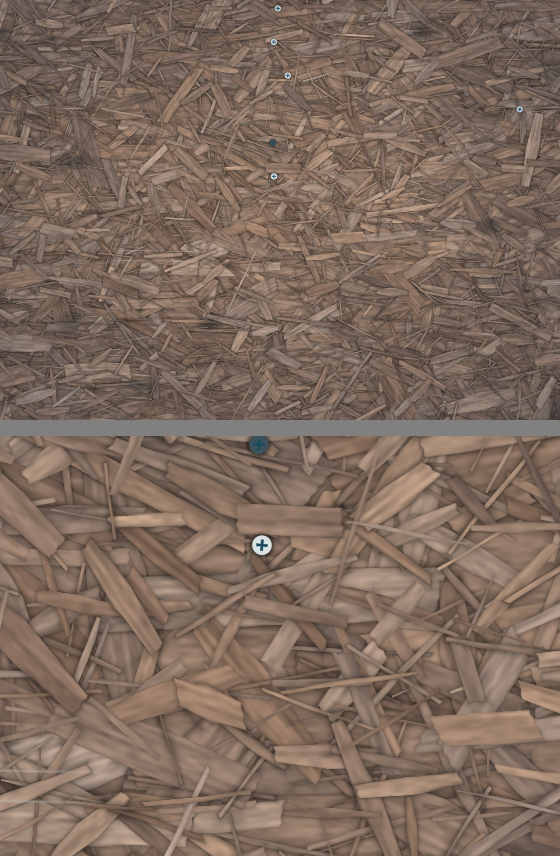
Top, the full canvas; bottom, a detail of the centre.
Write a WebGL 1 fragment shader that draws this texture.

```glsl
precision highp float;
// Weathered strand board: overlapping wood flakes with a few pale screws.
uniform vec2 u_resolution;

vec4 hash4(vec2 p) {
  vec4 q = fract(p.xyxy * vec4(0.1031, 0.1030, 0.0973, 0.1099));
  q += dot(q, q.wzxy + 33.33);
  return fract((q.xxyz + q.yzzw) * q.zywx);
}

float hash(vec2 p) {
  vec3 q = fract(p.xyx * 0.1031);
  q += dot(q, q.yzx + 33.33);
  return fract((q.x + q.y) * q.z);
}

float noise(vec2 p) {
  vec2 cell = floor(p), f = fract(p);
  f = f * f * (3.0 - 2.0 * f);
  float low = mix(hash(cell), hash(cell + vec2(1.0, 0.0)), f.x);
  float high = mix(hash(cell + vec2(0.0, 1.0)), hash(cell + 1.0), f.x);
  return mix(low, high, f.y);
}

// Fibres run along q.x; q.z is the seed of the flake.
vec3 woodColor(vec3 q, float tone, float warmth) {
  float fibre = noise(vec2(q.x * 22.0, q.y * 260.0) + q.z * 90.0);
  float streak = noise(vec2(q.x * 11.0, q.y * 95.0) + q.z * 170.0);
  float fleck = noise(q.xy * vec2(110.0, 300.0) + q.z * 50.0);
  vec3 wood = mix(vec3(0.43, 0.355, 0.315), vec3(0.65, 0.565, 0.50), tone);
  wood *= mix(vec3(0.97, 1.0, 1.05), vec3(1.02, 0.985, 0.95), warmth);
  return wood * (0.70 + 0.26 * fibre + 0.19 * streak + 0.17 * fleck);
}

// Stacks sheets of flakes, one flake per grid cell; only the top one is coloured.
vec3 flakeBoard(vec2 p, float aa) {
  vec3 fibre = vec3(p, 0.4);
  vec3 look = vec3(0.4, 0.6, 1.0);  // tone, warmth, shade
  for (int layer = 1; layer <= 15; layer++) {
    float n = float(layer), f = fract(n * 0.618);
    // The lowest sheets are broad and fill the ground.
    float ground = 1.0 - step(3.5, n);
    float size = mix(mix(0.065, 0.23, f * f), 0.21, ground);
    vec2 grid = p / size + n * vec2(0.37, 0.71);
    vec2 home = floor(grid - 0.5);
    for (int k = 0; k < 4; k++) {
      float row = floor(float(k) * 0.5);
      vec2 cell = home + vec2(float(k) - 2.0 * row, row);
      vec4 a = hash4(cell + n * 17.0 + 40.0);
      // Directions favour the horizontal.
      float lean = a.z + a.w - 1.0;
      vec2 dir = normalize(vec2(1.001 - abs(lean), lean));
      vec2 offset = (grid - cell - 0.5 - (a.xy - 0.5) * 0.5) * size;
      vec2 q = vec2(dot(offset, dir), dot(offset, vec2(-dir.y, dir.x)));
      if (abs(q.y) < 0.19 * size + 0.008) {
        vec4 b = hash4(cell + n * 29.0 + 310.0);
        float halfLength = size * mix(0.36, 0.66, b.x);
        float halfWidth = size * mix(mix(0.014, 0.1, ground), 0.18, b.y * b.y * b.y);
        float along = abs(q.x + q.y * (b.w - 0.5) * 1.2);
        float taper = 1.0 - 0.6 * a.x * along / halfLength;
        float d = max(along - halfLength, abs(q.y) - halfWidth * taper);
        // Splintered rim, then a thin shadow and the flake over it.
        d += 0.003 * abs(fract(q.y * 110.0 + q.x * 11.0 + b.x * 9.0) - 0.5) - 0.001;
        look.z *= 1.0 - mix(0.08, 0.42, a.y) * exp(-max(d, 0.0) / 0.0022);
        look.z = max(look.z, 0.52);
        float cover = 1.0 - smoothstep(-aa, aa, d);
        float shade = 1.0 - 0.12 * smoothstep(-0.002, 0.0, d);
        look = mix(look, vec3(0.5 * (b.z + a.w), b.w, shade), cover);
        if (d < 0.0) fibre = vec3(q, a.x + b.z);
      }
    }
  }
  return woodColor(fibre, look.x, look.y) * look.z;
}

// Cross-head screws, loosely strung up the middle and off to the right.
vec3 addScrews(vec3 color, vec2 p, float aa) {
  for (int i = 0; i < 6; i++) {
    float n = float(i);
    float h = hash(vec2(n * 7.0 + 3.0, 61.0));
    vec2 q = p - vec2(0.64 + 0.6 * h * h * h, 0.58 + 0.08 * n);
    float r = length(q);
    if (r < 0.013) {
      vec3 head = i == 1 ? vec3(0.22, 0.30, 0.34) : vec3(0.79, 0.84, 0.86);
      color *= 1.0 - 0.45 * (1.0 - smoothstep(0.007, 0.012, r));
      color = mix(color, head, 1.0 - smoothstep(0.0078 - aa, 0.0078 + aa, r));
      vec2 k = abs(q + 0.3 * h * vec2(-q.y, q.x));
      float slot = max(min(k.x, k.y) - 0.0011, max(k.x, k.y) - 0.0045);
      color = mix(color, vec3(0.10, 0.27, 0.36), 1.0 - smoothstep(-aa, aa, slot));
    }
  }
  return color;
}

void main() {
  vec2 p = gl_FragCoord.xy / u_resolution.y;
  float aspect = u_resolution.x / u_resolution.y;
  float aa = 0.75 / u_resolution.y;
  vec3 color = flakeBoard(p, aa);

  // Damp stains and broad uneven weathering.
  float stain = smoothstep(0.84, 1.0, noise(p * vec2(6.0, 13.0) + 21.0));
  color *= mix(vec3(1.0), vec3(0.66, 0.70, 0.74), stain);
  color *= 0.97 + 0.08 * noise(p * 4.0 + 8.0);

  // Two faint chalky scratches.
  float scratch = abs(abs(p.y - 0.39 + 0.02 * (p.x - 0.4)) - 0.012);
  float span = smoothstep(0.24, 0.3, p.x) * (1.0 - smoothstep(0.46, 0.56, p.x));
  float chalk = 0.4 * span * (1.0 - smoothstep(0.0, 0.0018, scratch));
  color = mix(color, vec3(0.70, 0.71, 0.70), chalk);

  color = addScrews(color, p, aa);

  // Warm centre, cooler and darker corners.
  float away = length((p - vec2(0.5 * aspect, 0.52)) / vec2(aspect, 1.0));
  color *= mix(vec3(1.08, 1.06, 1.03), vec3(0.85, 0.86, 0.89), smoothstep(0.1, 0.75, away));
  gl_FragColor = vec4(color, 1.0);
}
```
